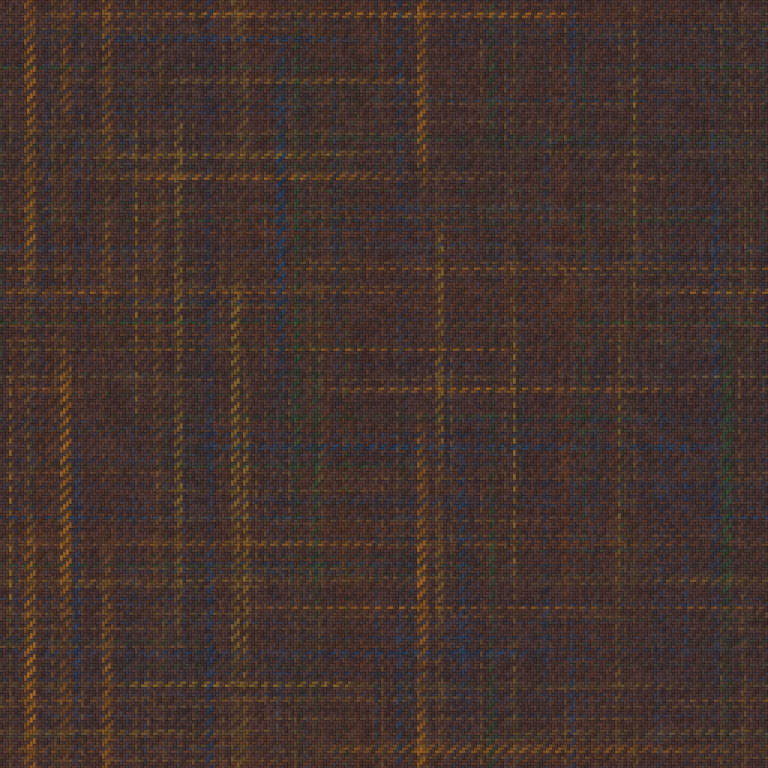
Reproduce this texture procedurally as a WebGL 1 fragment shader.

```glsl
precision highp float;
uniform vec2 u_resolution;

#define THREADS 256.0
#define STRIPES 32.0
#define GRAIN 0.30
#define RELIEF 0.17
#define STRIPE_STRENGTH 0.85
#define STRAND_TINT 0.36
#define GROUND vec3(0.258, 0.188, 0.190)
#define RUST vec3(0.390, 0.215, 0.115)
#define ORANGE vec3(0.620, 0.390, 0.110)
#define GOLD vec3(0.500, 0.390, 0.150)
#define BLUE vec3(0.110, 0.240, 0.390)
#define GREEN vec3(0.150, 0.285, 0.180)

const float TAU = 6.28319;

float hash(vec2 p) {
  return fract(sin(dot(p, vec2(127.1, 311.7))) * 43758.5);
}

// Slow change of dye along a yarn, from 0 to 1
float fade(float along, float phase) {
  float wave = sin(TAU * (along + phase))
             + 0.6 * sin(TAU * (2.0 * along + 3.7 * phase))
             + 0.4 * sin(TAU * (5.0 * along + 7.3 * phase));
  return smoothstep(-1.0, 1.2, wave);
}

vec3 dye(float pick) {
  if (pick < 0.30) return ORANGE;
  if (pick < 0.52) return GOLD;
  if (pick < 0.76) return BLUE;
  return GREEN;
}

// Colour of one yarn at a place along its length
vec3 yarnColour(float yarn, float along, float axis) {
  float place = (yarn + 0.5) / THREADS;
  float strand = hash(vec2(yarn, axis + 2.0));

  // Ground drifting toward rust in broad bands
  float band = 0.5 + 0.3 * sin(TAU * (3.0 * place + 0.3 * axis))
             + 0.2 * sin(TAU * (7.0 * place + 0.17 * axis));
  float rust = band * fade(along, strand) * (0.3 + 0.5 * strand);
  vec3 colour = mix(GROUND, RUST, rust);

  // Faint single strands
  float tint = step(0.5, hash(vec2(yarn, axis + 5.0)));
  vec3 strandDye = dye(0.3 + 0.7 * hash(vec2(yarn, axis + 8.0)));
  colour = mix(colour, strandDye, STRAND_TINT * tint * fade(along, strand + 0.4));

  // Scattered stripes, one in each cell
  float cell = floor(place * STRIPES);
  for (int k = -1; k <= 1; k++) {
    float id = mod(cell + float(k), STRIPES);
    vec2 key = vec2(id, axis + 11.0);
    float centre = cell + float(k) + 0.15 + 0.7 * hash(key);
    float size = hash(key + vec2(0.0, 20.0));
    float halfWidth = mix(0.55, mix(1.9, 1.1, axis), size * size);
    float reach = abs(place * STRIPES - centre) * THREADS / STRIPES;
    float inside = 1.0 - smoothstep(halfWidth - 0.25, halfWidth + 0.25, reach);
    float phase = hash(key + vec2(0.0, 40.0));
    float amount = mix(0.12, 1.0, fade(along, phase + 0.04 * strand));
    amount *= mix(0.55, 1.0, hash(key + vec2(0.0, 60.0)));
    vec3 stripeDye = dye(hash(key + vec2(0.0, 80.0)));
    colour = mix(colour, stripeDye, STRIPE_STRENGTH * inside * amount);
  }
  return colour;
}

// Rounded light across a yarn, with uneven brightness per stitch
float yarnShade(float across, float along, float axis) {
  float yarn = floor(across);
  float stitch = floor((along - yarn + 1.0 - 2.0 * axis) / 4.0);
  float grain = hash(vec2(yarn + 17.0 * axis, stitch)) - 0.5;
  float rounded = cos(TAU * (fract(across) - 0.35));
  return 0.97 + RELIEF * rounded + GRAIN * grain;
}

void main() {
  float side = min(u_resolution.x, u_resolution.y);
  vec2 uv = gl_FragCoord.xy / side;
  vec2 weave = uv * THREADS;
  vec2 yarn = floor(weave);

  vec3 warp = yarnColour(yarn.x, uv.y, 0.0) * yarnShade(weave.x, weave.y, 0.0);
  vec3 weft = yarnColour(yarn.y, uv.x, 1.0) * yarnShade(weave.y, weave.x, 1.0);

  // Two-over-two twill, its diagonal rising to the right
  float turn = abs(fract((weave.y - yarn.x) / 4.0) - 0.5);
  float soft = 0.125 * THREADS / side;
  float warpOnTop = 1.0 - smoothstep(0.25 - soft, 0.25 + soft, turn);
  vec3 cloth = mix(weft, warp, mix(0.12, 0.88, warpOnTop));

  // Shadow where yarns dip under each other
  float dip = 1.0 - smoothstep(0.0, 0.12, abs(turn - 0.25));
  gl_FragColor = vec4(cloth * (1.0 - 0.12 * dip), 1.0);
}
```
